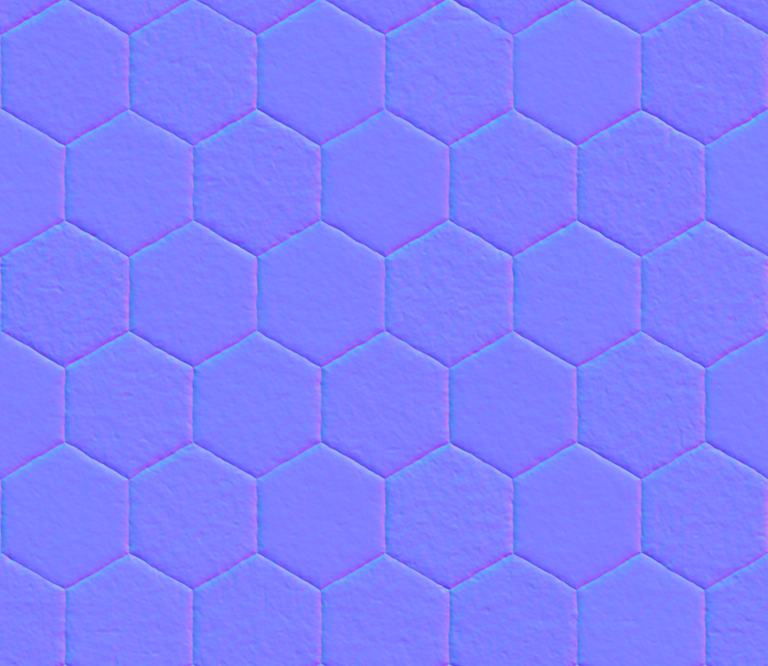
Write a WebGL 2 fragment shader that draws this texture map.

```glsl
#version 300 es
precision highp float;
// Tangent-space normal map of worn hexagonal floor tiles, point upward.
// A height field (bevelled hex cells plus gradient noise) is differentiated
// by central differences and encoded as a colour; it wraps on all sides.

uniform vec2 u_resolution;
out vec4 fragColor;

#define TILES 6.0            // tiles across, and rows down
#define ORIGIN vec2(0.008, 0.304) // centre of the first tile, in tile widths
#define BEVEL_WIDTH 0.022    // falloff of the sharp joint, in tile widths
#define BEVEL_DEPTH 0.0125
#define SHOULDER_WIDTH 0.075 // falloff of the soft rounding
#define SHOULDER_DEPTH 0.0035
#define WOBBLE 0.010         // unevenness of the joints
#define ROUGHNESS 1.0        // strength of the surface grain
#define TILT 0.022           // random lean of each tile
#define SOFTNESS 0.0078      // sampling radius, in tile widths

const float ROW = 0.866025;  // row pitch in tile widths
const vec2 EXTENT = TILES * vec2(1.0, ROW);

// Integer hash giving two values in 0..1
vec2 hash2(vec2 cell) {
  uvec2 h = uvec2(ivec2(cell)) * uvec2(1597u, 3812u) + 977u;
  h.x = (h.x ^ (h.y << 7)) * 747795u + 28913u;
  h.x ^= h.x >> 15;
  h.x *= 739981u;
  h.x ^= h.x >> 13;
  h.y = (h.x ^ (h.x >> 9)) * 668265u;
  h.y ^= h.y >> 16;
  return vec2(h & 65535u) / 65535.0;
}

float cornerNoise(vec2 cell, vec2 offset, vec2 period) {
  float angle = 6.28319 * hash2(mod(cell, period)).x;
  return dot(vec2(cos(angle), sin(angle)), offset);
}

// Wrapping gradient noise; frequency is in cells per tile width
float noise(vec2 p, float frequency) {
  vec2 period = round(EXTENT * frequency);
  vec2 q = p / EXTENT * period;
  vec2 i = floor(q), f = q - i;
  vec2 u = f * f * f * (f * (f * 6.0 - 15.0) + 10.0);
  vec2 e = vec2(1.0, 0.0);
  float low = mix(cornerNoise(i, f, period),
                  cornerNoise(i + e.xy, f - e.xy, period), u.x);
  float high = mix(cornerNoise(i + e.yx, f - e.yx, period),
                   cornerNoise(i + e.xx, f - e.xx, period), u.x);
  return mix(low, high, u.y);
}

// Offset from the nearest tile centre; also returns a wrapped tile number
vec2 hexCell(vec2 p, out vec2 id) {
  vec2 pitch = vec2(1.0, 2.0 * ROW);
  vec2 q = p - ORIGIN;
  vec2 a = mod(q + 0.5 * pitch, pitch) - 0.5 * pitch;
  vec2 b = mod(q, pitch) - 0.5 * pitch;
  vec2 local = dot(a, a) < dot(b, b) ? a : b;
  id = mod(round((q - local) / vec2(0.5, ROW)), vec2(2.0, 1.0) * TILES);
  return local;
}

float edgeDistance(vec2 local) {
  vec2 q = abs(local);
  return 0.5 - max(q.x, 0.5 * q.x + ROW * q.y);
}

float height(vec2 p) {
  // Uneven joints
  vec2 warp = vec2(noise(p, 7.0), noise(p + 2.37, 7.0))
            + 0.5 * vec2(noise(p + 1.61, 19.0), noise(p + 3.13, 19.0));
  vec2 id;
  float d = max(edgeDistance(hexCell(p + WOBBLE * warp, id)), 0.0);

  // Bevel, with depth that wears along the edge
  float wear = 1.0 + 0.6 * noise(p + 0.71, 2.5) + 0.35 * noise(p, 11.0);
  float h = -BEVEL_DEPTH * wear * exp(-d / BEVEL_WIDTH)
          - SHOULDER_DEPTH * exp(-d / SHOULDER_WIDTH);

  // Grain: coarse swells, bumps and fine grit, different on every tile
  float grain = 0.0030 * noise(p + 4.19, 3.0)
              + 0.0024 * noise(p, 9.0)
              + 0.0020 * noise(p + 1.27, 17.0)
              + 0.0012 * noise(p + 2.83, 33.0);
  float pits = smoothstep(0.28, 0.6, noise(p + 5.31, 12.0));
  float strength = mix(0.55, 1.25, hash2(id + 31.0).x);
  strength *= 1.0 + 0.7 * exp(-d / 0.04);
  return h + ROUGHNESS * strength * (grain - 0.0025 * pits);
}

void main() {
  vec2 p = gl_FragCoord.xy / u_resolution * EXTENT;
  float r = max(SOFTNESS, 0.6 * TILES / u_resolution.x);
  vec2 e = vec2(r, 0.0);
  vec2 slope = vec2(height(p + e.xy) - height(p - e.xy),
                    height(p + e.yx) - height(p - e.yx)) / (2.0 * r);

  // Each tile leans a little
  vec2 id;
  hexCell(p, id);
  slope += TILT * (hash2(id + 7.0) - vec2(0.2, 0.5));

  vec3 normal = normalize(vec3(-slope, 1.0));
  fragColor = vec4(0.5 + 0.5 * normal, 1.0);
}
```
